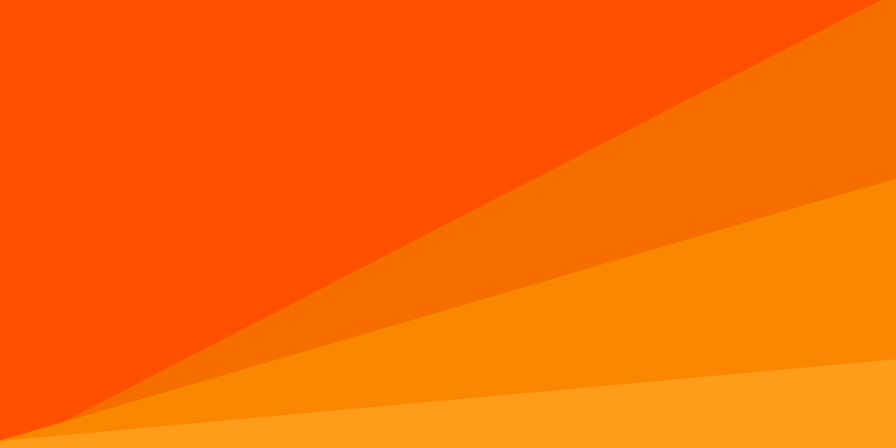
Reproduce this background procedurally as a Shadertoy shader.

```glsl
// Flat orange wedges fanning out from the lower left corner over a red-orange field.

const vec3 FIELD_RED    = vec3(1.00, 0.31, 0.00);
const vec3 DEEP_ORANGE  = vec3(0.97, 0.43, 0.00);
const vec3 ORANGE       = vec3(0.98, 0.53, 0.00);
const vec3 LIGHT_ORANGE = vec3(1.00, 0.61, 0.10);

// Height of each wedge's upper edge at the left and right canvas sides
const vec2 DEEP_EDGE   = vec2(-0.0145, 1.0175);
const vec2 ORANGE_EDGE = vec2(0.0167, 0.6016);
const vec2 LIGHT_EDGE  = vec2(0.0156, 0.1980);

const float EDGE_SOFTNESS = 0.6; // half width of the edge blend, in pixels

// Smooth coverage of the area below a straight edge
float coverBelow(vec2 uv, vec2 edge) {
    float rise = mix(edge.x, edge.y, uv.x) - uv.y;
    float slope = (edge.y - edge.x) * iResolution.y / iResolution.x;
    float pixels = rise * iResolution.y / sqrt(1.0 + slope * slope);
    return smoothstep(-EDGE_SOFTNESS, EDGE_SOFTNESS, pixels);
}

void mainImage(out vec4 fragColor, in vec2 fragCoord) {
    vec2 uv = fragCoord / iResolution.xy;

    // Wedges layered from the steepest to the flattest
    vec3 color = FIELD_RED;
    color = mix(color, DEEP_ORANGE, coverBelow(uv, DEEP_EDGE));
    color = mix(color, ORANGE, coverBelow(uv, ORANGE_EDGE));
    color = mix(color, LIGHT_ORANGE, coverBelow(uv, LIGHT_EDGE));

    fragColor = vec4(color, 1.0);
}
```
